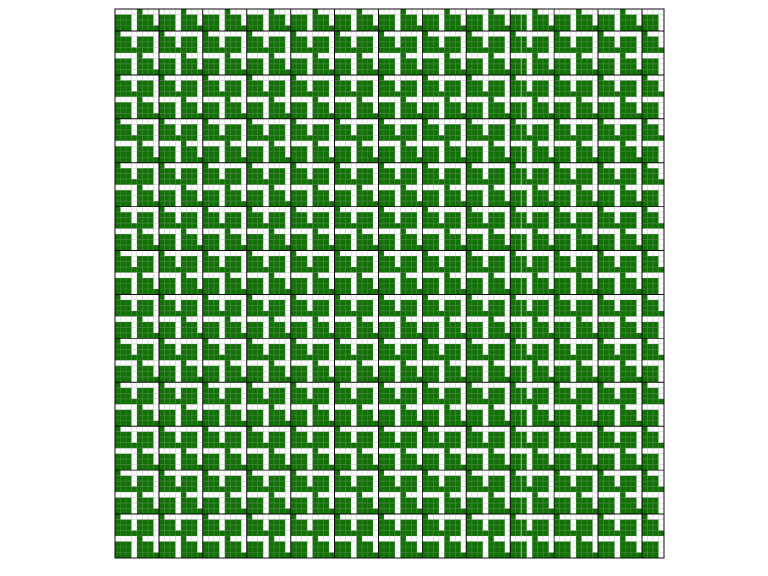
This pattern is drawn by a WebGL 2 fragment shader. Its source:

```glsl
#version 300 es
precision highp float;
// A weaving chart of 100 x 100 squares: green blocks parted by white bars, in an
// 8 x 8 repeat made of one 4 x 4 motif and its half-repeat shift. Fine grid lines
// and black rules every 8 squares lie on top; 4 x 4 samples smooth the edges.
uniform vec2 u_resolution;
out vec4 fragColor;

const float SQUARES = 100.0;

// 1 where the square at this column and row is green, else 0
float isGreen(vec2 square) {
  vec2 p = mod(square, 8.0);
  float upper = step(4.0, p.y);
  float x = mod(p.x + 4.0 * upper, 8.0);  // the upper half is shifted by 4
  float y = p.y - 4.0 * upper;
  if (y > 2.5) return float(x == 4.0);    // white bar broken by one square
  if (mod(x, 4.0) < 2.5) return 1.0;      // solid 3 x 3 block
  return float(y < 0.5 && x == 7.0);      // foot that closes every other gap
}

// Distance to the nearest line of a grid with the given spacing
float gridDistance(vec2 p, float spacing) {
  vec2 d = abs(p - spacing * round(p / spacing));
  return min(d.x, d.y);
}

// Chart colour at a point measured in squares
vec3 chart(vec2 p) {
  vec2 fromEdge = abs(p - 0.5 * SQUARES) - 0.5 * SQUARES;
  float outside = max(fromEdge.x, fromEdge.y);
  if (outside > 0.09) return vec3(1.0);
  if (outside > -0.09) return vec3(0.05);

  vec3 color = mix(vec3(0.995), vec3(0.065, 0.445, 0.015), isGreen(floor(p)));

  // Fine grid, and one paler seam at column 74
  if (gridDistance(p, 1.0) < 0.065) color = mix(color, vec3(0.6, 0.62, 0.62), 0.42);
  if (abs(p.x - 74.0) < 0.09) color = mix(color, vec3(0.95), 0.55);

  // Rules between repeats
  if (gridDistance(p, 8.0) < 0.085) color = vec3(0.03, 0.05, 0.03);
  return color;
}

void main() {
  vec3 sum = vec3(0.0);
  for (int i = 0; i < 16; i++) {
    vec2 offset = (vec2(i % 4, i / 4) + 0.5) / 4.0 - 0.5;
    vec2 uv = (gl_FragCoord.xy + offset - 0.5 * u_resolution) / u_resolution.y;
    // The chart sits slightly right of and above the centre
    vec2 p = (uv - vec2(0.0095, 0.0078)) / 0.953 * SQUARES + 0.5 * SQUARES;
    sum += chart(p);
  }
  fragColor = vec4(sum / 16.0, 1.0);
}
```
